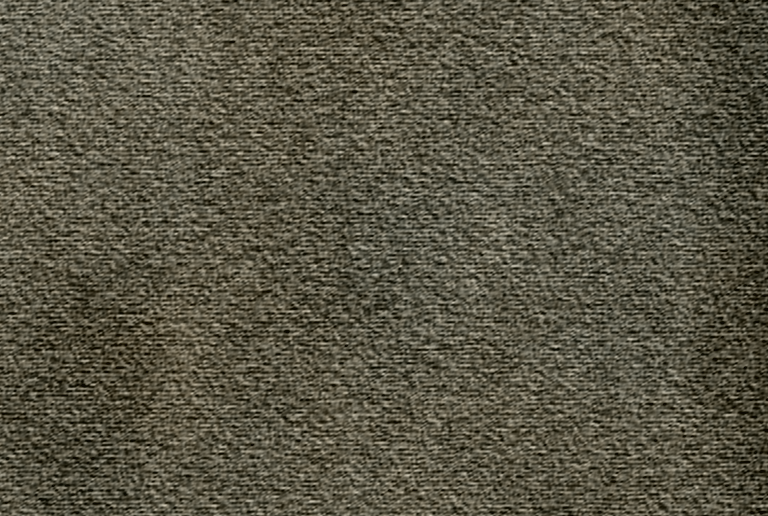
Give the GLSL for this texture, as a Shadertoy shader.

```glsl
const vec3 DARK_OLIVE = vec3(0.13, 0.12, 0.06);
const vec3 PALE_KHAKI = vec3(0.60, 0.58, 0.51);
const vec3 WARM_TINT = vec3(0.012, 0.0, -0.012);
const float ROWS = 114.0;

float hash(vec2 p) {
    vec3 q = fract(vec3(p.xyx) * 0.1031);
    q += dot(q, q.yzx + 33.33);
    return fract((q.x + q.y) * q.z);
}

// Smooth value noise, centred on zero
float noise(vec2 p) {
    vec2 cell = floor(p);
    vec2 f = fract(p);
    f = f * f * (3.0 - 2.0 * f);
    float low = mix(hash(cell), hash(cell + vec2(1.0, 0.0)), f.x);
    float high = mix(hash(cell + vec2(0.0, 1.0)), hash(cell + 1.0), f.x);
    return mix(low, high, f.y) - 0.5;
}

float fbm(vec2 p, int octaves) {
    float sum = 0.0;
    float amplitude = 1.0;
    for (int i = 0; i < octaves; i++) {
        sum += amplitude * noise(p);
        p = p * 2.03 + 17.7;
        amplitude *= 0.6;
    }
    return sum;
}

// Sheared grain, each fibre edged by its opposite tone above
float crispGrain(vec2 p, float shear) {
    p.x += shear * p.y;
    return noise(p) - 0.4 * noise(p + vec2(0.3, 1.3));
}

// Soft round patch, one at its centre
float patchAt(vec2 uv, vec2 centre, vec2 radius) {
    vec2 d = (uv - centre) / radius;
    return exp(-dot(d, d));
}

// Horizontal ribs, wavering and broken along their length
float ribs(vec2 p, float count) {
    float waver = 0.4 * noise(p * vec2(10.0, 9.0)) + 0.25 * noise(p * vec2(50.0, 40.0));
    float strength = 1.0 + 1.1 * noise(p * vec2(30.0, 50.0) + 5.0);
    return strength * sin(6.28318 * (p.y * count + waver));
}

// Short fibres, with finer specks between them
float fibres(vec2 p, float count) {
    float slubs = crispGrain(p * count * vec2(0.85, 1.25) + 31.0, 0.23);
    float specks = crispGrain(p * count * vec2(1.7, 2.1) + 73.0, -0.31);
    return 0.54 * slubs + 0.84 * specks;
}

// Worn and stained areas, with faint upright streaks
float wear(vec2 p, vec2 uv) {
    float clouds = 0.11 * fbm(p * vec2(5.5, 5.0) + 3.0, 4);
    float streaks = 0.07 * fbm(p * vec2(22.0, 3.5) + 11.0, 2);
    float shade = 0.24 * smoothstep(0.86, 1.03, uv.x);
    shade += 0.17 * patchAt(uv, vec2(0.08, 0.20), vec2(0.14, 0.20));
    shade += 0.07 * patchAt(uv, vec2(0.42, 0.42), vec2(0.10, 0.10));
    float light = 0.08 * patchAt(uv, vec2(0.10, 0.92), vec2(0.25, 0.30));
    return clouds + streaks + light - shade;
}

void mainImage(out vec4 fragColor, in vec2 fragCoord) {
    vec2 uv = fragCoord / iResolution.xy;
    vec2 p = fragCoord / iResolution.y;

    // Cloth tone from dark gaps to pale threads
    float tone = 0.48 + wear(p, uv);
    tone += 0.18 * ribs(p, ROWS) + fibres(p, ROWS);
    vec3 color = mix(DARK_OLIVE, PALE_KHAKI, max(tone, -0.2));

    // Brown stains and small shifts of hue between fibres
    float warmth = fbm(p * 3.2 + 41.0, 3) + 1.2 * noise(p * vec2(90.0, 115.0) + 9.0);
    warmth += 0.6 * patchAt(uv, vec2(0.25, 0.45), vec2(0.20, 0.35));
    warmth -= 0.8 * patchAt(uv, vec2(0.48, 0.55), vec2(0.14, 0.22));
    color += WARM_TINT * warmth;

    fragColor = vec4(clamp(color, 0.0, 1.0), 1.0);
}
```
